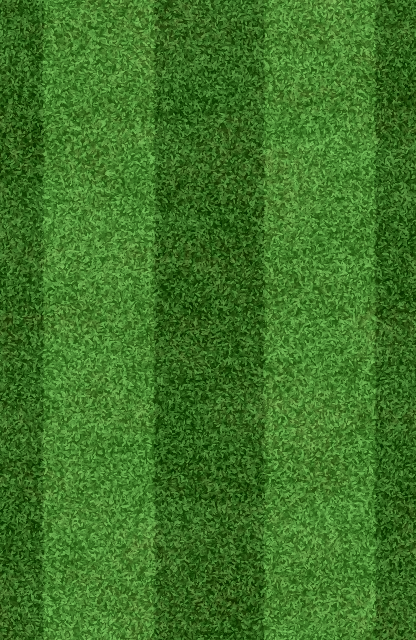
Give the GLSL for this texture, as a WebGL 1 fragment shader.

```glsl
precision highp float;
// Mown lawn seen from above: upright stripes of light and dark turf, two light
// and one full dark, with a part dark stripe at each side. Layers of jittered
// grass blades are stacked over shadow, with soft patches of wear on top.

uniform vec2 u_resolution;

float hash(vec2 p) {
  vec3 q = fract(vec3(p.xyx) * 0.1031);
  q += dot(q, q.yzx + 33.33);
  return fract((q.x + q.y) * q.z);
}

float noise(vec2 p) {
  vec2 i = floor(p), f = fract(p);
  f = f * f * (3.0 - 2.0 * f);
  return mix(mix(hash(i), hash(i + vec2(1.0, 0.0)), f.x),
             mix(hash(i + vec2(0.0, 1.0)), hash(i + vec2(1.0, 1.0)), f.x), f.y);
}

// Lays one layer of blades over the tone below; p is in cells.
float bladeLayer(float tone, vec2 p, float seed, float pixel) {
  vec2 home = floor(p);
  for (int y = -1; y <= 1; y++) {
    for (int x = -1; x <= 1; x++) {
      vec2 cell = home + vec2(float(x), float(y));
      vec2 id = cell + seed * 17.3;
      vec2 root = cell + vec2(hash(id), hash(id + 41.7));
      // Neighbouring blades lean roughly the same way.
      float angle = 7.0 * noise(cell * 0.22 + seed) + 2.6 * hash(id + 83.1);
      vec2 dir = vec2(cos(angle), sin(angle));
      vec2 d = p - root;
      float along = dot(d, dir);
      float across = dot(d, vec2(-dir.y, dir.x)) + 0.25 * along * along;
      float reach = 0.5 + 0.3 * hash(id + 12.9);
      float taper = 1.0 - smoothstep(0.2, 1.0, abs(along) / reach);
      float halfWidth = 0.19 * taper;
      float cover = 1.0 - smoothstep(-0.5 * pixel, 0.5 * pixel, abs(across) - halfWidth);
      cover *= smoothstep(0.0, 0.25, taper);
      float shade = 2.5 * hash(id + 57.3) - 1.15 + 0.4 * along / reach;
      tone = mix(tone, shade, cover);
    }
  }
  return tone;
}

void main() {
  vec2 p = gl_FragCoord.xy / u_resolution.x;
  float pixel = 1.0 / u_resolution.x;

  // Blades, from deep shadow up to the lit top layer.
  float tone = -1.4;
  for (int i = 0; i < 5; i++) {
    float seed = float(i) + 1.0;
    float cells = 72.0 + 4.0 * seed;
    tone = bladeLayer(tone, p * cells + seed * 3.7, seed, pixel * cells);
  }

  // Clumps, broad wear and faint bands across the stripes.
  tone += 0.5 * (noise(p * vec2(45.0, 60.0)) - 0.5);
  tone += 0.35 * (noise(p * vec2(7.0, 11.0) + 9.0) - 0.5);
  tone += 0.25 * (noise(p * vec2(2.0, 26.0) + 31.0) - 0.5);

  // Mowing stripes with a slightly ragged edge.
  float ragged = p.x + 0.007 * (noise(p * 110.0) - 0.5);
  float fromCentre = abs(fract((ragged - 0.105) / 0.531) - 0.25);
  fromCentre = min(fromCentre, 1.0 - fromCentre);
  float lightStripe = 1.0 - smoothstep(0.246, 0.256, fromCentre);
  vec3 turf = mix(vec3(0.218, 0.412, 0.131), vec3(0.311, 0.541, 0.208), lightStripe);

  vec3 color = turf + tone * vec3(0.11, 0.13, 0.10);
  // Some patches are drier and turn yellowish.
  float dry = noise(p * vec2(9.0, 13.0) + 5.0) * noise(p * 80.0 + 3.0);
  color += (dry - 0.25) * vec3(0.06, -0.02, 0.01);
  gl_FragColor = vec4(clamp(color, 0.0, 1.0), 1.0);
}
```
